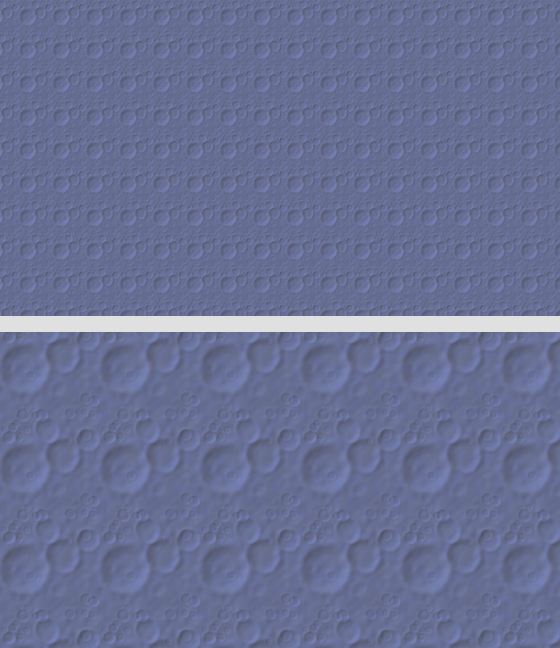
Top, the full canvas; bottom, a detail of the centre.
A WebGL 2 fragment shader for this pattern:

```glsl
#version 300 es
precision highp float;
uniform vec2 u_resolution;
out vec4 fragColor;

float hash(vec2 p) {
  return fract(sin(dot(p, vec2(127.1, 311.7))) * 43758.5453);
}

// Value noise that wraps after the given number of cells
float tileNoise(vec2 p, float cells) {
  vec2 i = floor(p), f = fract(p);
  f = f * f * (3.0 - 2.0 * f);
  vec2 a = mod(i, cells), b = mod(i + 1.0, cells);
  return mix(mix(hash(a), hash(vec2(b.x, a.y)), f.x),
             mix(hash(vec2(a.x, b.y)), hash(b), f.x), f.y);
}

// Flat-floored bowl with a raised rim, wrapped around the tile
float crater(vec2 p, vec2 center, float radius) {
  vec2 d = fract(p - center + 0.5) - 0.5;
  float x = length(d) / radius;
  float rim = (x - 1.04) / 0.17;
  float bowl = smoothstep(0.55, 1.02, x) - 1.0;
  return radius * (0.2 * bowl + 0.09 * exp(-rim * rim));
}

float surface(vec2 p) {
  vec2 warped = p + 0.025 * (vec2(tileNoise(p * 7.0, 7.0), tileNoise(p * 7.0 + 3.0, 7.0)) - 0.5);

  // Main craters
  float h = crater(warped, vec2(0.0), 0.24);
  h += crater(warped, vec2(0.38, 0.13), 0.165);
  h += crater(warped, vec2(0.23, 0.38), 0.12);
  h += crater(warped, vec2(0.64, 0.29), 0.11);
  h += 0.8 * crater(p, vec2(0.06, -0.07), 0.045);

  // Small pits, gathered in the upper band
  for (int i = 0; i < 18; i++) {
    float n = float(i);
    vec2 center = vec2(hash(vec2(n, 1.7)), 0.2 + 0.55 * hash(vec2(n, 5.3)));
    h += 0.9 * crater(p, center, 0.025 + 0.05 * hash(vec2(n, 9.1)));
  }

  // Rolling ground and fine grain
  h += 0.04 * tileNoise(p * 5.0, 5.0);
  h += 0.018 * tileNoise(vec2(p.x + p.y, p.y - p.x) * 11.0, 11.0);
  return h + 0.009 * tileNoise(p * 22.0, 22.0);
}

vec3 shade(vec2 p) {
  float e = 0.014;
  float h = surface(p);
  vec2 slope = vec2(surface(p + vec2(e, 0.0)) - h, surface(p + vec2(0.0, e)) - h) / e;
  float light = 0.56 + 0.62 * dot(slope, vec2(0.75, -0.66));
  light += 0.05 * smoothstep(0.25, 0.1, length(fract(p + 0.5) - 0.5));
  vec3 color = mix(vec3(0.35, 0.37, 0.47), vec3(0.44, 0.48, 0.66), clamp(light, -0.25, 1.2));
  float warmth = tileNoise(p * 16.0 + 5.0, 16.0) - 0.5;
  return color + warmth * vec3(0.015, 0.012, -0.02);
}

void main() {
  // Four samples per pixel; a tile spans 0.1058 of the height
  vec3 color = vec3(0.0);
  for (int i = 0; i < 4; i++) {
    vec2 offset = vec2(i % 2, i / 2) * 0.5 - 0.25;
    vec2 uv = (gl_FragCoord.xy + offset) / u_resolution.y;
    color += shade((uv - vec2(0.935, 0.523)) / 0.1058);
  }
  fragColor = vec4(color / 4.0, 1.0);
}
```
